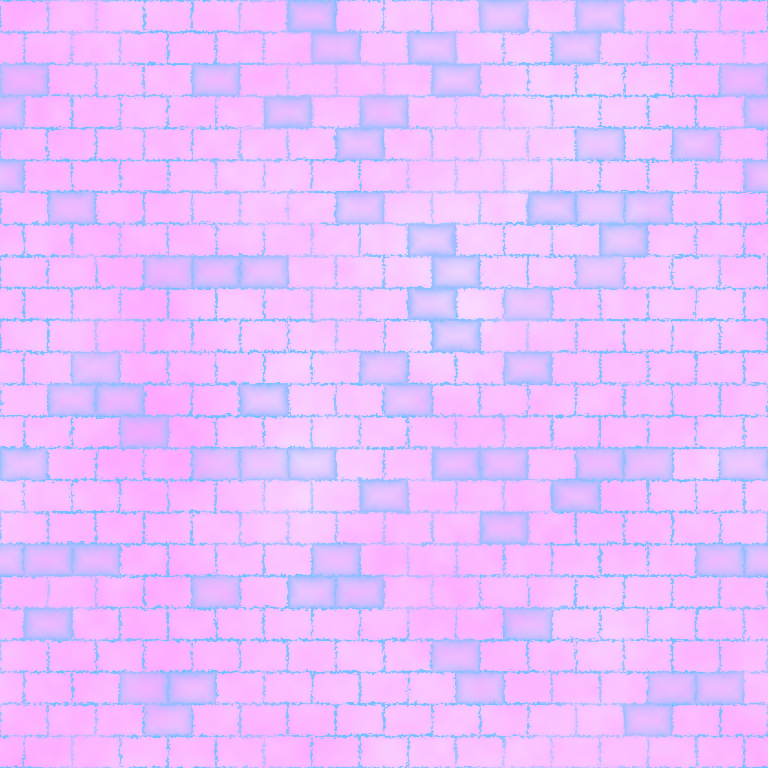
Write a WebGL 2 fragment shader that draws this texture.

```glsl
#version 300 es
precision highp float;
// Pastel pink brick wall with frayed blue joints, soft clouds and bruised bricks.

uniform vec2 u_resolution;
out vec4 fragColor;

const vec2 BRICKS = vec2(16.0, 24.0);
const vec3 DEEP_PINK = vec3(0.995, 0.655, 1.0);
const vec3 PALE_PINK = vec3(0.975, 0.865, 1.0);
const vec3 JOINT_BLUE = vec3(0.43, 0.75, 1.0);
const vec3 BRUISE_BLUE = vec3(0.62, 0.74, 1.0);

float hash(vec2 p) {
  return fract(sin(dot(p, vec2(127.1, 311.7))) * 43758.5453);
}

// Value noise on a lattice that wraps at the canvas edges.
float noise(vec2 uv, float cells, float seed) {
  vec2 p = uv * cells;
  vec2 i = floor(p);
  vec2 f = fract(p);
  f = f * f * (3.0 - 2.0 * f);
  vec2 a = mod(i, cells) + seed;
  vec2 b = mod(i + 1.0, cells) + seed;
  return mix(mix(hash(a), hash(vec2(b.x, a.y)), f.x),
             mix(hash(vec2(a.x, b.y)), hash(b), f.x), f.y);
}

float fbm(vec2 uv, float cells, float seed) {
  float sum = 0.0;
  float weight = 0.5;
  for (int octave = 0; octave < 4; octave++) {
    sum += weight * noise(uv, cells, seed);
    cells *= 2.0;
    seed += 19.0;
    weight *= 0.5;
  }
  return sum / 0.9375;
}

// Running bond: xy is the brick index, zw the distance to its sides and beds.
vec4 brickAt(vec2 uv, vec2 count) {
  vec2 p = uv * count;
  p.x += 0.5 * (1.0 - mod(floor(p.y), 2.0));
  vec2 f = fract(p);
  return vec4(mod(floor(p), count), min(f, 1.0 - f) / count);
}

// Ragged coverage of one joint, widened by grain.
float joint(float dist, float grain, float aa) {
  float halfWidth = 0.0045 * grain * grain - 0.0001;
  return smoothstep(-aa, aa, halfWidth - dist);
}

vec3 plaster(vec2 uv) {
  float clouds = fbm(uv, 5.0, 3.0) - 0.5;
  float mottle = fbm(uv, 40.0, 41.0) - 0.5;
  float tone = 0.5 + 1.15 * clouds + 0.38 * mottle;
  return mix(DEEP_PINK, PALE_PINK, clamp(tone, 0.0, 1.0));
}

void main() {
  vec2 uv = gl_FragCoord.xy / u_resolution;
  float aa = 0.6 / min(u_resolution.x, u_resolution.y);

  // Small wobble makes the joints uneven.
  vec2 wobble = vec2(noise(uv, 160.0, 7.0), noise(uv, 160.0, 83.0)) - 0.5;
  vec4 brick = brickAt(fract(uv + 0.0022 * wobble), BRICKS);
  float edge = min(brick.z, brick.w);

  vec3 color = plaster(uv);

  // About a fifth of the bricks have a blurred blue rim.
  float bruised = step(0.8, hash(brick.xy + 5.3));
  float rim = exp(-edge / 0.009) * mix(0.55, 0.95, hash(brick.xy + 61.7));
  float blotch = 0.6 + 0.8 * fbm(uv, 32.0, 29.0);
  color = mix(color, BRUISE_BLUE, clamp(bruised * (rim * blotch + 0.07), 0.0, 0.85));

  // Faint glow beside every joint.
  color = mix(color, BRUISE_BLUE, 0.22 * exp(-edge / 0.0022));

  // Speckled joints fade in patches and along bruised bricks.
  float grain = noise(uv, 420.0, 11.0);
  float sides = joint(brick.z, grain, aa) * 0.9;
  float beds = joint(brick.w, grain, aa);
  float wear = smoothstep(0.25, 0.6, fbm(uv, 9.0, 53.0));
  float strength = mix(0.35, 0.95, wear) * mix(1.0, 0.5, bruised);
  color = mix(color, JOINT_BLUE, max(sides, beds) * strength);

  fragColor = vec4(color, 1.0);
}
```
